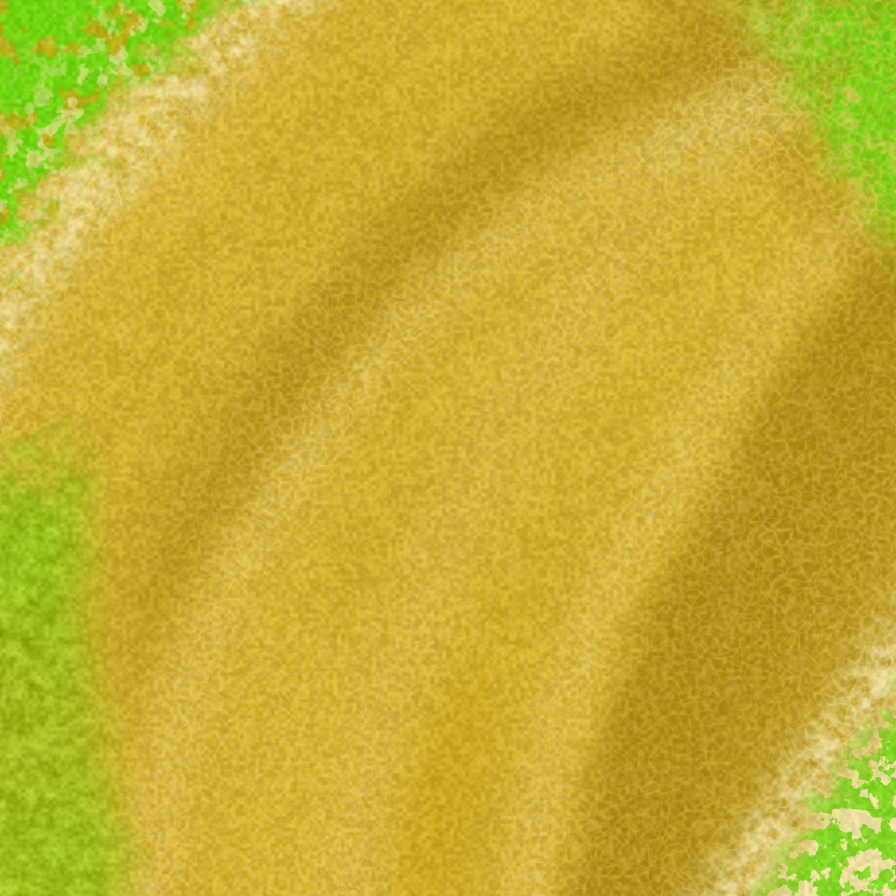
This background is drawn by a WebGL 1 fragment shader. Its source:

```glsl
precision highp float;
// Grainy gold brushwork sweeping in broad arcs, with green showing at the edges.
// Strokes are soft bands around two arc centres; cellular veins and fine
// value noise supply the pigment grain and break up the green borders.

uniform vec2 u_resolution;

// Palette
const vec3 GOLD  = vec3(0.815, 0.675, 0.165);
const vec3 OCHRE = vec3(0.795, 0.640, 0.090);
const vec3 UMBER = vec3(0.665, 0.535, 0.075);
const vec3 STRAW = vec3(0.860, 0.755, 0.360);
const vec3 CREAM = vec3(0.925, 0.870, 0.620);
const vec3 GREEN = vec3(0.440, 0.830, 0.060);
const vec3 OLIVE = vec3(0.630, 0.720, 0.110);

// Layout, in canvas units
const vec2 UPPER_CENTRE = vec2(1.192, -0.083);
const vec2 LOWER_CENTRE = vec2(1.980, -0.224);
const float LEFT_RIM = 1.425;
const vec2 TOP_NORMAL = vec2(0.807, 0.590);
const float TOP_EDGE = 1.222;
const vec2 CORNER_NORMAL = vec2(0.819, -0.574);
const float CORNER_EDGE = 0.695;

// Grain
const float VEIN_SCALE = 82.0;
const float GRAIN_SCALE = 230.0;
const float GRAIN_AMOUNT = 0.11;

float hash(vec2 p) {
  vec3 q = fract(vec3(p.xyx) * 0.1031);
  q += dot(q, q.yzx + 33.33);
  return fract((q.x + q.y) * q.z);
}

float noise(vec2 p) {
  vec2 i = floor(p), f = fract(p);
  f = f * f * (3.0 - 2.0 * f);
  return mix(mix(hash(i), hash(i + vec2(1.0, 0.0)), f.x),
             mix(hash(i + vec2(0.0, 1.0)), hash(i + 1.0), f.x), f.y);
}

float layered(vec2 p) {
  float sum = 0.0, weight = 0.5;
  for (int i = 0; i < 4; i++) {
    sum += weight * noise(p);
    p = mat2(1.6, 1.2, -1.2, 1.6) * p + 7.3;
    weight *= 0.5;
  }
  return sum / 0.9375;
}

// Bright lines along the borders between cells
float veins(vec2 p) {
  p += 1.2 * vec2(noise(p * 0.8), noise(p * 0.8 + 31.0));
  vec2 cell = floor(p), f = fract(p);
  float nearest = 8.0, second = 8.0;
  for (int y = -1; y <= 1; y++) {
    for (int x = -1; x <= 1; x++) {
      vec2 o = vec2(float(x), float(y));
      vec2 id = cell + o;
      float d = length(o + vec2(hash(id), hash(id + 57.0)) - f);
      second = min(second, max(nearest, d));
      nearest = min(nearest, d);
    }
  }
  return 1.0 - smoothstep(0.0, 0.38, second - nearest);
}

// Soft band of given half width around a value
float band(float d, float at, float width) {
  float t = (d - at) / width;
  return exp(-t * t);
}

void main() {
  vec2 p = gl_FragCoord.xy / u_resolution;

  // Noise fields shared by all parts
  float cloud = layered(p * 6.0 + 3.0) - 0.5;
  float blotch = layered(p * 38.0) - 0.5;
  float speck = layered(p * 88.0 + 11.0) - 0.5;
  float vein = veins(p * VEIN_SCALE);
  float grain = noise(p * GRAIN_SCALE) - 0.5;

  // Distances that lay out the strokes and borders
  vec2 upper = p - UPPER_CENTRE;
  float upperR = length(upper) + 0.025 * cloud;
  float lowerR = length(p - LOWER_CENTRE) + 0.03 * cloud;
  float streak = noise(vec2(upperR * 34.0, atan(upper.y, -upper.x) * 4.0)) - 0.5;
  float leftD = upperR - LEFT_RIM;
  float topD = dot(p, TOP_NORMAL) - TOP_EDGE;
  float cornerD = dot(p, CORNER_NORMAL) - CORNER_EDGE;

  // Gold ground with dark and light strokes
  vec3 color = GOLD + 0.035 * streak + 0.04 * cloud;
  color = mix(color, OCHRE, 0.7 * band(lowerR, 1.53, 0.05) * smoothstep(0.5, 0.1, p.y));
  float upperDark = band(upperR, 1.095, 0.055) * smoothstep(0.1, 0.5, p.y);
  float lowerDark = smoothstep(1.405, 1.335, lowerR) * mix(0.65, 1.0, smoothstep(1.1, 1.3, lowerR));
  color = mix(color, UMBER, 0.62 * upperDark + 0.85 * lowerDark * (1.0 - upperDark));
  color = mix(color, UMBER, 0.4 * band(topD, -0.02, 0.04));
  float light = 0.4 * band(upperR, 1.03, 0.035) + 0.35 * band(lowerR, 1.42, 0.03)
              + 0.3 * band(lowerR, 1.60, 0.05);
  color = mix(color, STRAW, clamp(light * (0.8 + 1.5 * speck), 0.0, 1.0));

  // Pale dusty rims beside the green
  float rim = band(leftD, -0.025, 0.045) + 1.1 * band(cornerD, -0.025, 0.04);
  color = mix(color, CREAM, clamp(rim * (0.55 + 1.6 * speck), 0.0, 0.9));

  // Veins gather in the lighter strokes
  float veinAmount = 0.13 + 0.28 * light + 0.2 * rim + 0.2 * cloud;
  color = mix(color, CREAM, clamp(vein * veinAmount, 0.0, 0.6));

  // Upper left: green with rusty blotches and pale flecks
  float leftMask = smoothstep(-0.025, 0.045, leftD + 0.13 * blotch);
  vec3 leftGreen = mix(GREEN, OCHRE, 0.75 * smoothstep(0.08, 0.2, blotch + 0.15 * cloud));
  float fleck = smoothstep(0.02, 0.2, speck + 0.25 * cloud) * band(leftD, 0.04, 0.07);
  leftGreen = mix(leftGreen, CREAM, 0.65 * fleck);
  color = mix(color, leftGreen, leftMask);

  // Upper right: olive fading to bright green, cream at the corner
  float topMask = smoothstep(-0.02, 0.055, topD + 0.05 * blotch);
  float brightness = smoothstep(0.83, 0.98, p.x + 0.25 * blotch);
  vec3 topGreen = mix(mix(OLIVE, UMBER, 0.25), GREEN, brightness);
  topGreen = mix(topGreen, STRAW, 0.35 * vein + 0.4 * smoothstep(0.08, 0.25, blotch));
  topGreen = mix(topGreen, CREAM, 0.8 * smoothstep(0.30, 0.36, topD + 0.1 * blotch));
  color = mix(color, topGreen, 0.92 * topMask);

  // Lower left: translucent green wash
  float washEdge = 0.135 - 0.08 * p.y + 0.06 * cloud;
  float wash = smoothstep(0.04, -0.05, p.x - washEdge) * smoothstep(0.55, 0.42, p.y + 0.1 * blotch);
  vec3 washColor = mix(OLIVE, GREEN, 0.35 * band(p.y, 0.38, 0.12) + 0.25 * band(p.y, 0.03, 0.1));
  color = mix(color, washColor + 0.25 * speck, 0.88 * wash);

  // Lower right: broken green flecks over cream
  float cornerMask = smoothstep(-0.03, 0.03, cornerD + 0.04 * blotch);
  float flecks = smoothstep(-0.05, 0.04, speck + 0.5 * blotch + 0.04);
  color = mix(color, mix(CREAM, GREEN, 0.85 * flecks), cornerMask);

  color += GRAIN_AMOUNT * grain * vec3(1.0, 0.95, 0.7);
  gl_FragColor = vec4(clamp(color, 0.0, 1.0), 1.0);
}
```
